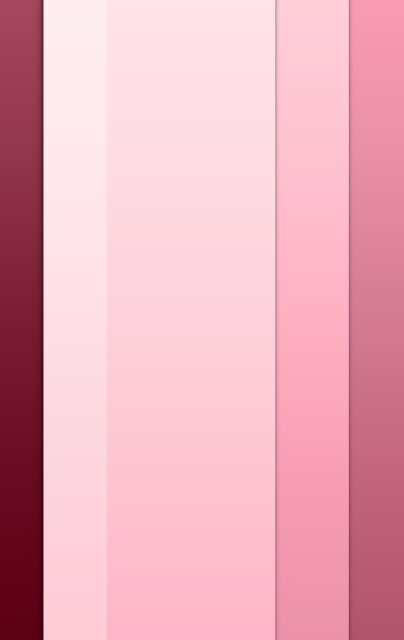
Reproduce this background procedurally as a WebGL 2 fragment shader.

```glsl
#version 300 es
precision highp float;
// Five vertical paper panels in pinks and burgundy, each with a vertical gradient and thin edge shadows.

uniform vec2 u_resolution;
out vec4 outColor;

// Panel boundaries, as fractions of the canvas width
const float EDGE_WINE = 0.1075;
const float EDGE_PALE = 0.2645;
const float EDGE_BLUSH = 0.6815;
const float EDGE_ROSE = 0.8635;

// Shadow reach (fraction of the width) and depth
const float WINE_SHADOW_REACH = 0.006;
const float WINE_SHADOW_DEPTH = 0.65;
const float SHADOW_REACH = 0.0035;
const float SHADOW_DEPTH = 0.36;

// Gradient stops, evenly spaced from top to bottom
const int STOPS = 5;
const vec3 WINE[STOPS] = vec3[STOPS](
    vec3(0.65, 0.28, 0.37), vec3(0.57, 0.21, 0.30), vec3(0.48, 0.11, 0.20),
    vec3(0.41, 0.04, 0.13), vec3(0.36, 0.00, 0.08));
const vec3 PALE[STOPS] = vec3[STOPS](
    vec3(1.00, 0.93, 0.94), vec3(1.00, 0.91, 0.925), vec3(1.00, 0.875, 0.90),
    vec3(0.99, 0.83, 0.87), vec3(1.00, 0.79, 0.84));
const vec3 BLUSH[STOPS] = vec3[STOPS](
    vec3(1.00, 0.89, 0.91), vec3(1.00, 0.86, 0.89), vec3(0.99, 0.82, 0.86),
    vec3(1.00, 0.765, 0.82), vec3(1.00, 0.71, 0.79));
const vec3 ROSE[STOPS] = vec3[STOPS](
    vec3(1.00, 0.81, 0.85), vec3(1.00, 0.76, 0.82), vec3(1.00, 0.69, 0.765),
    vec3(0.97, 0.615, 0.705), vec3(0.92, 0.57, 0.67));
const vec3 MAUVE[STOPS] = vec3[STOPS](
    vec3(0.98, 0.61, 0.70), vec3(0.91, 0.56, 0.65), vec3(0.83, 0.48, 0.58),
    vec3(0.76, 0.39, 0.49), vec3(0.69, 0.33, 0.42));

// Piecewise linear gradient through the stops
vec3 ramp(vec3 stops[STOPS], float t) {
    float s = clamp(t, 0.0, 1.0) * float(STOPS - 1);
    int i = min(int(s), STOPS - 2);
    return mix(stops[i], stops[i + 1], s - float(i));
}

// Antialiased step at a panel boundary
float cover(float x, float edge) {
    return clamp((x - edge) * u_resolution.x + 0.5, 0.0, 1.0);
}

// Darkening that fades with distance from an edge
float shade(float dist, float reach, float depth) {
    return 1.0 - depth * exp(-max(dist, 0.0) / reach);
}

void main() {
    vec2 uv = gl_FragCoord.xy / u_resolution;
    float x = uv.x;
    float t = 1.0 - uv.y;

    // Panels with the shadows that fall on them
    vec3 wine = ramp(WINE, t) * shade(EDGE_WINE - x, WINE_SHADOW_REACH, WINE_SHADOW_DEPTH);
    vec3 rose = ramp(ROSE, t) * shade(x - EDGE_BLUSH, SHADOW_REACH, SHADOW_DEPTH);
    vec3 mauve = ramp(MAUVE, t) * shade(x - EDGE_ROSE, SHADOW_REACH, SHADOW_DEPTH);

    // Layers from left to right
    vec3 color = mix(wine, ramp(PALE, t), cover(x, EDGE_WINE));
    color = mix(color, ramp(BLUSH, t), cover(x, EDGE_PALE));
    color = mix(color, rose, cover(x, EDGE_BLUSH));
    color = mix(color, mauve, cover(x, EDGE_ROSE));

    outColor = vec4(color, 1.0);
}
```
